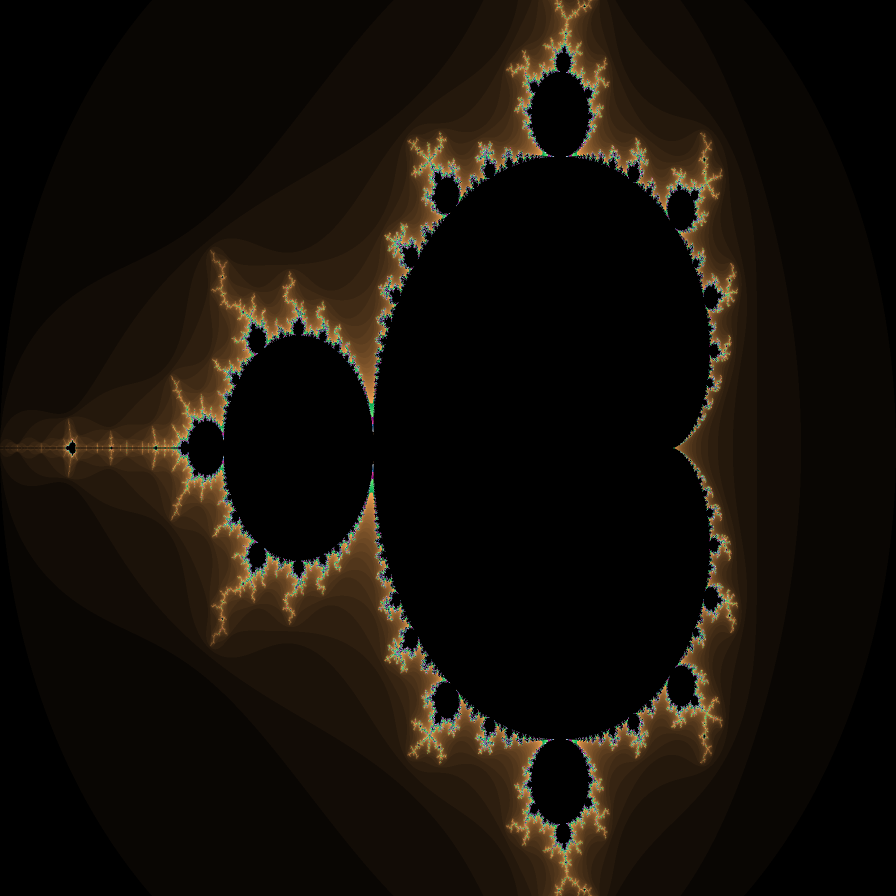
Give the GLSL for this background, as a Shadertoy shader.

```glsl
// Mandelbrot set in black, stretched to fill the canvas, with escape-time bands
// around it. Each colour channel grows with the escape count at its own rate and
// wraps at one: brown bands turn orange, then green and violet at the boundary.

const int MAX_STEPS = 100;

// Points of the main cardioid and the period-two disc never escape.
bool inMainBulbs(vec2 c) {
    float x = c.x - 0.25;
    float q = x * x + c.y * c.y;
    bool cardioid = q * (q + x) < 0.25 * c.y * c.y;
    bool disc = dot(c + vec2(1.0, 0.0), c + vec2(1.0, 0.0)) < 0.0625;
    return cardioid || disc;
}

// Count of steps before the orbit leaves radius two, or -1 inside the set.
int escapeCount(vec2 c) {
    if (inMainBulbs(c)) return -1;
    vec2 z = c;
    for (int i = 0; i < MAX_STEPS; i++) {
        z = vec2(z.x * z.x - z.y * z.y, 2.0 * z.x * z.y) + c;
        if (dot(z, z) > 4.0) return i;
    }
    return -1;
}

vec3 bandColour(int count) {
    if (count < 0) return vec3(0.0);
    return fract(float(count) * vec3(9.0, 6.0, 3.0) / 256.0);
}

// Canvas to complex plane: real part -2 to 1, imaginary part -1 to 1.
vec2 toPlane(vec2 coord) {
    return vec2(-2.0, -1.0) + vec2(3.0, 2.0) * coord / iResolution.xy;
}

void mainImage(out vec4 fragColor, in vec2 fragCoord) {
    // Average a 2 x 2 grid of samples to soften the edges.
    vec3 colour = vec3(0.0);
    for (int j = 0; j < 2; j++) {
        for (int i = 0; i < 2; i++) {
            vec2 offset = 0.5 * vec2(i, j) - 0.25;
            colour += 0.25 * bandColour(escapeCount(toPlane(fragCoord + offset)));
        }
    }

    // The real segment from -2 to 0.25 is in the set, but thinner than a sample.
    vec2 c = toPlane(fragCoord);
    float pixel = 2.0 / iResolution.y;
    if (c.x < 0.25) colour *= clamp(abs(c.y) / pixel, 0.0, 1.0);

    fragColor = vec4(colour, 1.0);
}
```
